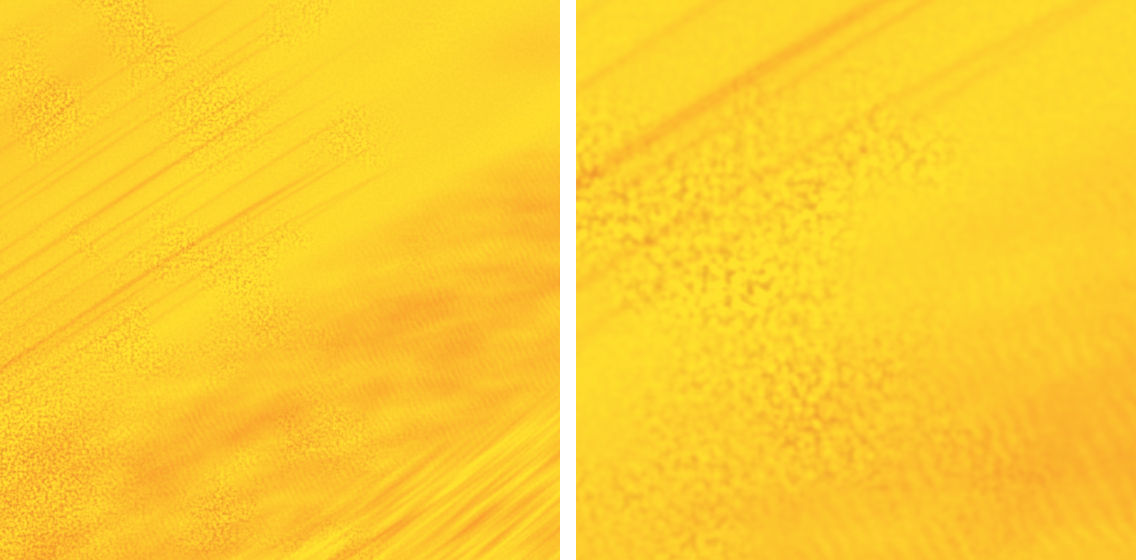
Left: the whole. Right: its middle third, enlarged.
Give the GLSL for this texture, as a three.js fragment shader.

```glsl
// Golden silky texture: a bright yellow field with fine slanted hairs above,
// a mottled orange band below and a fan of bright fibres in the lower right corner.
// Layers of stretched gradient noise make one tone, which mixes two colours.

#define YELLOW vec3(0.996, 0.868, 0.175)
#define ORANGE vec3(0.980, 0.665, 0.175)
#define HAIR_COUNT 15
#define HAIR_DEPTH 0.52
#define HAIR_SLOPE 0.665
#define BAND_TONE 0.58
#define BAND_VARIATION 0.54
#define FIBRE_CONTRAST 0.85
#define RIPPLE_FREQUENCY 92.0
#define RIPPLE_DEPTH 0.10
#define GRAIN_FREQUENCY 150.0
#define GRAIN_DEPTH 1.15

varying vec2 vUv;

vec2 hash2(vec2 p) {
  vec3 q = fract(p.xyx * vec3(0.1031, 0.1030, 0.0973));
  q += dot(q, q.yzx + 33.33);
  return fract((q.xx + q.yz) * q.zy);
}

float cornerSlope(vec2 cell, vec2 offset) {
  float angle = 6.2832 * hash2(cell + 57.0).x;
  return dot(vec2(cos(angle), sin(angle)), offset);
}

// Gradient noise, roughly -0.7 to 0.7
float gradientNoise(vec2 p) {
  vec2 i = floor(p);
  vec2 f = p - i;
  vec2 w = f * f * f * (f * (f * 6.0 - 15.0) + 10.0);
  vec2 e = vec2(1.0, 0.0);
  float low = mix(cornerSlope(i, f), cornerSlope(i + e, f - e), w.x);
  float high = mix(cornerSlope(i + e.yx, f - e.yx), cornerSlope(i + e.xx, f - e.xx), w.x);
  return mix(low, high, w.y);
}

// Coordinates along and across a direction
vec2 along(vec2 p, float angle) {
  float c = cos(angle);
  float s = sin(angle);
  return vec2(c * p.x + s * p.y, c * p.y - s * p.x);
}

float softSpot(vec2 p, vec2 centre, vec2 radius) {
  vec2 d = (p - centre) / radius;
  return exp(-dot(d, d));
}

// Thin curved hairs that start at the left edge and end in a fine tip
float hairs(vec2 p) {
  float sum = 0.0;
  for (int i = 0; i < HAIR_COUNT; i++) {
    float k = (float(i) + 0.5) / float(HAIR_COUNT);
    vec2 r = hash2(vec2(float(i) * 7.0 + 3.0, 19.0));
    vec2 s = hash2(vec2(float(i) * 5.0 + 11.0, 41.0));
    float start = mix(0.24, 0.74, k * mix(0.7, 1.0, k)) + 0.035 * (r.x - 0.5);
    float end = mix(0.78, 0.52, k) + 0.2 * (r.y - 0.5);
    float bend = 0.16 * s.x * p.x * p.x * p.x;
    float d = 0.83 * (p.y - start - HAIR_SLOPE * p.x + bend);
    float width = mix(0.0028, 0.0045, s.y);
    float core = exp(-d * d / (width * width));
    float shade = exp(-abs(d) / 0.009) * (1.0 - smoothstep(-0.003, 0.003, d));
    float fade = 1.0 - smoothstep(end - 0.2, end, p.x);
    float waxing = 0.8 + 0.6 * gradientNoise(vec2(p.x * 6.0, float(i) * 3.7));
    sum += (0.75 * core + 0.25 * shade) * fade * waxing * mix(0.45, 1.0, s.x);
  }
  return min(sum, 1.0);
}

void main() {
  vec2 p = vUv;
  float sway = 0.03 * gradientNoise(p * 5.0 + 5.0);

  // Areas: the orange band, crisper at its upper right rim, and the fibrous corner
  float edge = p.y - 0.25 - 0.53 * p.x + 0.6 * sway;
  float rim = 1.0 - smoothstep(-0.03, 0.02, edge);
  float band = 1.0 - smoothstep(-0.17, 0.02, edge);
  band = mix(band, rim, 0.35 * smoothstep(0.35, 0.8, p.x));
  float cornerEdge = p.y + 0.24 - 0.5 * p.x + sway;
  float corner = 1.0 - smoothstep(-0.03, 0.10, cornerEdge);

  // Bright upper field, warmer at the left
  vec2 hairFrame = along(p, 0.57);
  float upper = 0.10 + 0.18 * gradientNoise(hairFrame * vec2(2.0, 9.0) + 2.0);
  upper += 0.16 * gradientNoise(hairFrame * vec2(4.0, 34.0) + 47.0) * (1.0 - p.x);
  upper += 0.16 * (1.0 - smoothstep(0.0, 0.4, p.x));
  upper += 0.22 * softSpot(hairFrame, vec2(0.50, 0.65), vec2(0.22, 0.030));
  upper += 0.22 * softSpot(p, vec2(1.0, 0.91), vec2(0.13, 0.045));
  upper = max(upper, 0.02);

  // Mottled streaks of the band, flatter to the right
  vec2 bandFrame = along(p, mix(0.52, 0.33, p.x));
  float streaks = 0.9 * gradientNoise(bandFrame * vec2(4.0, 12.0) + 13.0);
  streaks += 0.75 * gradientNoise(bandFrame * vec2(8.0, 24.0) + 31.0);
  streaks += 0.40 * gradientNoise(bandFrame * vec2(18.0, 52.0) + 71.0);
  float lower = BAND_TONE + BAND_VARIATION * streaks;

  // Narrow fibres of the corner
  vec2 fibreFrame = along(p, 0.36 + 0.20 * p.x);
  float fibre = 0.65 * gradientNoise(fibreFrame * vec2(5.0, 30.0) + 7.0);
  fibre += 0.85 * gradientNoise(fibreFrame * vec2(7.0, 66.0) + 23.0);
  fibre += 0.55 * gradientNoise(fibreFrame * vec2(10.0, 115.0) + 37.0);
  float fibres = 0.37 + FIBRE_CONTRAST * fibre;

  float tone = mix(mix(upper, lower, band), fibres, corner);
  tone += HAIR_DEPTH * hairs(p) * (1.0 - 0.75 * band);

  // Short broken ripples across the streaks
  vec2 rippleFrame = along(p, 0.49);
  float phase = rippleFrame.x * RIPPLE_FREQUENCY + 0.7 * gradientNoise(p * 11.0);
  phase += 0.5 * gradientNoise(rippleFrame * vec2(20.0, 60.0));
  float broken = max(0.55 + 1.3 * gradientNoise(rippleFrame * vec2(18.0, 42.0) + 17.0), 0.0);
  float dashes = gradientNoise(rippleFrame * vec2(110.0, 50.0) + 29.0);
  tone += RIPPLE_DEPTH * (sin(6.2832 * phase) * broken + 1.2 * dashes) * band * (1.0 - 0.8 * corner);

  // Speckled grain in loose patches with soft rims, densest at the lower left
  float ragged = gradientNoise(p * vec2(5.5, 6.5) + 9.0) + 0.3 * gradientNoise(p * 22.0 + 3.0);
  float patches = 0.9 * smoothstep(-0.1, 0.6, ragged) * (1.0 - smoothstep(0.45, 0.85, p.x));
  patches = max(patches, 0.85 * softSpot(p, vec2(0.38, 0.80), vec2(0.08, 0.07)));
  patches = max(patches, softSpot(p, vec2(0.02, 0.14), vec2(0.19, 0.24)));
  float grain = gradientNoise(p * GRAIN_FREQUENCY);
  grain += 0.6 * gradientNoise(p * GRAIN_FREQUENCY * 1.5 + 3.0);
  tone += GRAIN_DEPTH * grain * (0.10 + 0.80 * patches) + 0.04 * patches;

  vec3 colour = mix(YELLOW, ORANGE, clamp(tone, -0.08, 1.10));
  colour *= 1.0 - 0.10 * patches * max(grain, 0.0);
  gl_FragColor = vec4(colour, 1.0);
}
```
